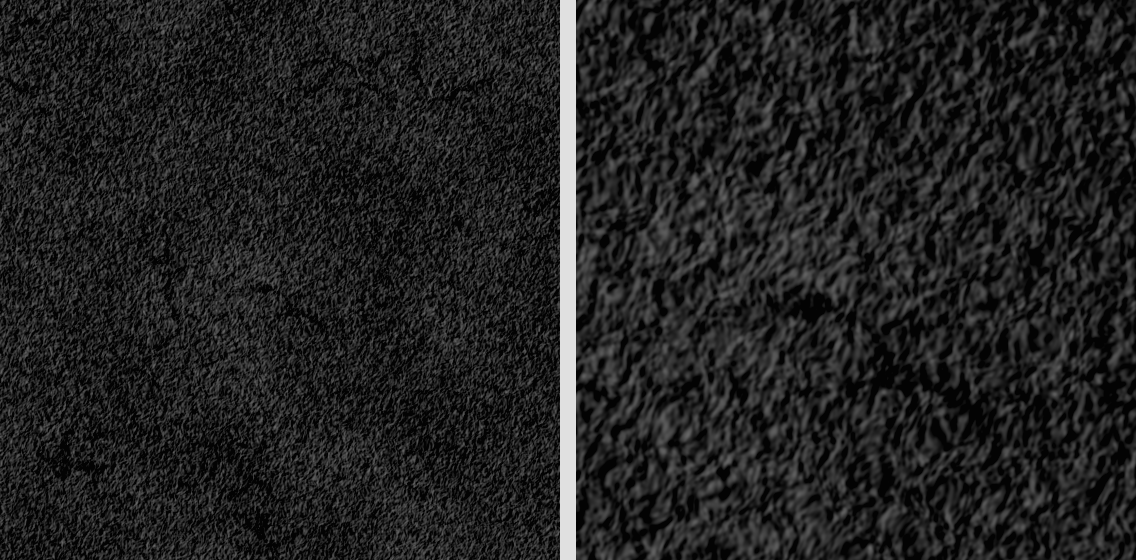
Left: the whole. Right: its middle third, enlarged.
This texture is drawn by a WebGL 1 fragment shader. Its source:

```glsl
precision highp float;
// Dark, rough plaster-like surface of fine steep grains lit from the upper left.
// Three octaves of gradient noise give the relief as a height difference along
// the light; more noise adds pits, hollows, sparse creases and soft mottling.

uniform vec2 u_resolution;

#define GRAIN_FREQ 97.0      // coarsest grains across the canvas
#define GRAIN_SLANT 1.17     // direction of the grains, radians
#define GRAIN_STRETCH 0.88   // below 1 lengthens the grains
#define LIGHT_STEP 0.22      // half distance of the height difference, in cells
#define PIT_DEPTH 0.36
#define HOLLOW_DEPTH 0.26
#define CREASE_DEPTH 1.1
#define MOTTLE_DEPTH 0.19
#define BASE_TONE 0.118
#define CONTRAST 0.115
#define HIGHLIGHT_ROLLOFF 0.009
#define BLACK_LEVEL 0.012

const float NOISE_SPREAD = 0.214;   // standard deviation of the noise
const float RELIEF_SPREAD = 0.29;   // standard deviation of its difference

float hash(vec2 cell) {
  vec3 q = fract(vec3(cell.xyx) * vec3(0.1031, 0.1030, 0.0973));
  q += dot(q, q.yzx + 33.33);
  return fract((q.x + q.y) * q.z);
}

float cornerSlope(vec2 cell, vec2 offset) {
  float angle = 6.2832 * hash(cell);
  return dot(vec2(cos(angle), sin(angle)), offset);
}

float gradientNoise(vec2 p) {
  vec2 cell = floor(p);
  vec2 f = p - cell;
  vec2 fade = f * f * f * (f * (f * 6.0 - 15.0) + 10.0);
  vec2 e = vec2(1.0, 0.0);
  float low = mix(cornerSlope(cell, f), cornerSlope(cell + e.xy, f - e.xy), fade.x);
  float high = mix(cornerSlope(cell + e.yx, f - e.yx), cornerSlope(cell + e.xx, f - e.xx), fade.x);
  return mix(low, high, fade.y);
}

// Slopes that face the light, which lies along +x of the grain frame.
float relief(vec2 p) {
  vec2 toLight = vec2(LIGHT_STEP, 0.0);
  return (gradientNoise(p - toLight) - gradientNoise(p + toLight)) / RELIEF_SPREAD;
}

float grains(vec2 p) {
  float sum = 0.0;
  float freq = GRAIN_FREQ;
  float weight = 0.36;
  for (int i = 0; i < 3; i++) {
    sum += weight * relief(p * freq + float(i) * 37.3);
    freq *= 1.63;
    weight = 0.58;
  }
  return sum;
}

float mottle(vec2 p) {
  float sum = 0.0;
  float weight = 0.75;
  for (int i = 0; i < 4; i++) {
    sum += weight * gradientNoise(p + float(i) * 19.7);
    p *= 2.03;
    weight *= 0.65;
  }
  return sum / NOISE_SPREAD;
}

// Short dark lines: zero crossings of a noise, kept only in some regions.
float creases(vec2 p) {
  float ragged = 0.12 * gradientNoise(p * 45.0);
  float line = abs(gradientNoise(p * 11.0 + 7.7) + ragged);
  float region = smoothstep(0.05, 0.3, gradientNoise(p * 7.3 + 51.2));
  return region * (1.0 - smoothstep(0.01, 0.08, line));
}

void main() {
  vec2 uv = gl_FragCoord.xy / min(u_resolution.x, u_resolution.y);

  // Grain frame: x points to the light, y runs along the grains.
  vec2 along = vec2(cos(GRAIN_SLANT), sin(GRAIN_SLANT));
  vec2 p = vec2(dot(uv, vec2(-along.y, along.x)), dot(uv, along) * GRAIN_STRETCH);
  p += 0.004 * vec2(gradientNoise(uv * 43.0), gradientNoise(uv * 43.0 + 83.1));

  float shade = grains(p);
  shade += PIT_DEPTH * gradientNoise(p * 141.0 + 5.3) / NOISE_SPREAD;
  shade += HOLLOW_DEPTH * gradientNoise(p * 57.0 + 11.9) / NOISE_SPREAD;
  shade += MOTTLE_DEPTH * mottle(uv * 4.3 + 2.6);
  shade -= CREASE_DEPTH * creases(uv);

  float tone = BASE_TONE + CONTRAST * shade - HIGHLIGHT_ROLLOFF * shade * shade;
  gl_FragColor = vec4(vec3(max(tone, BLACK_LEVEL)), 1.0);
}
```
